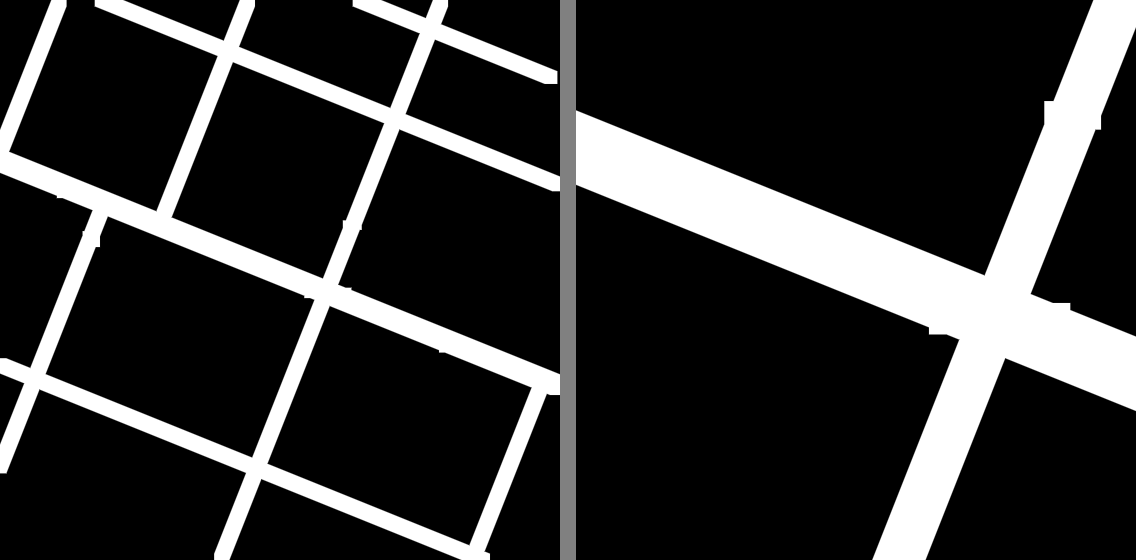
Left: the whole. Right: its middle third, enlarged.
Give the GLSL for this pattern, as a WebGL 1 fragment shader.

```glsl
precision highp float;
// A tilted street grid in white on black: long rows, a wider main road, and
// cross streets whose spacing differs above and below it. Each street is a
// square brush swept along a segment, with small notches at worn joints.

uniform vec2 u_resolution;

const float ROW_SLOPE = 0.404;
const float CROSS_SLOPE = 0.395;
const float STREET_HALF = 0.0114;
const float MAIN_HALF = 0.0158;
const float MAIN_START = 0.2865;

// Signed distance, in the max norm, to a square brush swept from a to b.
float street(vec2 p, vec2 a, vec2 b, float halfSize) {
  vec2 along = b - a;
  float t = dot(p - a, sign(along)) / (abs(along.x) + abs(along.y));
  vec2 q = abs(p - a - along * clamp(t, 0.0, 1.0));
  return max(q.x, q.y) - halfSize;
}

float box(vec2 p, vec2 center, vec2 halfSize) {
  vec2 q = abs(p - center) - halfSize;
  return max(q.x, q.y);
}

// A row that meets the left edge at height start, cut off at the canvas edges.
float row(vec2 p, float start, float endX, float halfSize) {
  float x0 = max(0.0, -start / ROW_SLOPE);
  float x1 = min(endX, (1.0 - start) / ROW_SLOPE);
  return street(p, vec2(x0, start + ROW_SLOPE * x0),
                vec2(x1, start + ROW_SLOPE * x1), halfSize);
}

vec2 onMain(float x) {
  return vec2(x, MAIN_START + ROW_SLOPE * x);
}

// A joint on the main road, shifted down (+1) or up (-1) to break its edge.
float mainJoint(vec2 p, float x, float side) {
  return box(p, onMain(x) + vec2(0.0, 0.0045 * side), vec2(0.0156));
}

float streetGrid(vec2 p) {
  // Half-spaced row near the top.
  float d = row(p, -0.259, 0.984, STREET_HALF);

  for (int i = 0; i < 3; i++) {
    // Evenly spaced rows; the middle one is the main road.
    float k = float(i) - 1.0;
    float halfSize = i == 1 ? MAIN_HALF : STREET_HALF;
    d = min(d, row(p, MAIN_START + 0.362 * k + 0.0026 * k * k, 0.998, halfSize));

    // Cross streets below the main road.
    vec2 foot = onMain(0.5827 + 0.392 * k - 0.0042 * k * k);
    float endY = min(1.0, foot.y + foot.x / CROSS_SLOPE);
    vec2 end = vec2(foot.x - CROSS_SLOPE * (endY - foot.y), endY);
    d = min(d, street(p, foot, end, STREET_HALF));

    // Closer cross streets above it, leading leftward from the shared one.
    k = float(i);
    foot = onMain(0.5827 - 0.301 * k + 0.0036 * k * k);
    end = vec2(foot.x + CROSS_SLOPE * foot.y, 0.0);
    d = min(d, street(p, foot, end, STREET_HALF));
  }

  // Worn joints along the main road and on two cross streets.
  d = min(d, mainJoint(p, 0.117, 1.0));
  d = min(d, mainJoint(p, 0.559, 1.0));
  d = min(d, mainJoint(p, 0.612, -1.0));
  d = min(d, mainJoint(p, 0.7995, 1.0));
  d = min(d, box(p, vec2(0.629, 0.402), vec2(0.0169, 0.0085)));
  d = min(d, box(p, vec2(0.163, 0.427), vec2(0.0156, 0.0143)));
  return d;
}

void main() {
  // Canvas units with y pointing down.
  vec2 p = gl_FragCoord.xy / u_resolution;
  p.y = 1.0 - p.y;
  float pixel = 1.0 / min(u_resolution.x, u_resolution.y);
  float white = 1.0 - smoothstep(-0.6 * pixel, 0.6 * pixel, streetGrid(p));
  gl_FragColor = vec4(vec3(white), 1.0);
}
```
